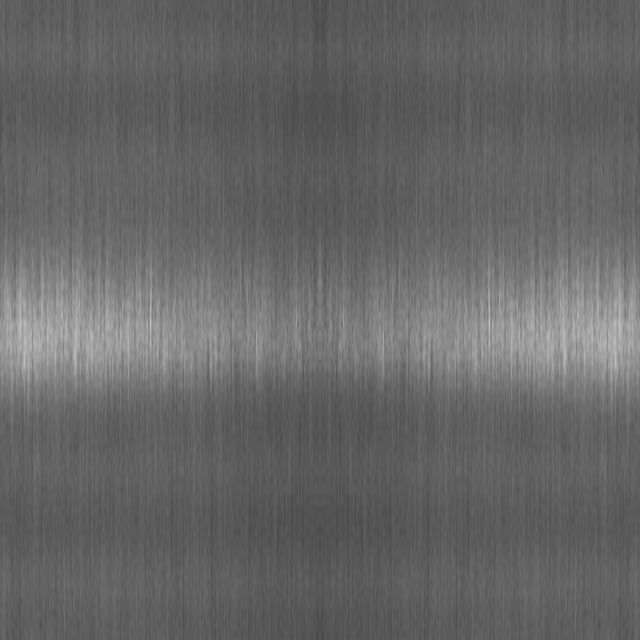
Write a Shadertoy shader that draws this texture.

```glsl
// Brushed steel sheet, mirrored about its vertical centre line.
// A horizontal sheen band, brighter at the sides, lies over a dull base;
// stretched gradient noise gives the hair-fine vertical brush strokes.

#define BASE_GREY     0.366
#define CENTRE_SHADE  0.036
#define SHEEN_HEIGHT  0.472
#define SHEEN_ABOVE   0.117
#define SHEEN_BELOW   0.081
#define SHEEN_CENTRE  0.155
#define SHEEN_SIDE    0.285
#define STROKE_GAIN   0.210
#define GRAIN_GAIN    0.130

// Pseudo-random gradient for an integer lattice point
vec2 latticeGradient(ivec2 cell) {
    uvec2 q = uvec2(cell + 4096);
    uint h = q.x * 1597u ^ q.y * 51749u;
    h = (h ^ (h >> 15)) * 73939u;
    h = (h ^ (h >> 13)) * 91193u;
    h ^= h >> 16;
    float angle = float(h & 1023u) * 6.2832 / 1024.0;
    return vec2(cos(angle), sin(angle));
}

float gradientNoise(vec2 p) {
    vec2 cell = floor(p), f = p - cell;
    ivec2 i = ivec2(cell);
    vec2 u = f * f * f * (f * (f * 6.0 - 15.0) + 10.0);
    float a = dot(latticeGradient(i), f);
    float b = dot(latticeGradient(i + ivec2(1, 0)), f - vec2(1, 0));
    float c = dot(latticeGradient(i + ivec2(0, 1)), f - vec2(0, 1));
    float d = dot(latticeGradient(i + ivec2(1, 1)), f - vec2(1, 1));
    return mix(mix(a, b, u.x), mix(c, d, u.x), u.y);
}

// Noise layer that fades out when its cells are too small for the canvas
float strokeLayer(vec2 p, vec2 cells, float seed) {
    float visible = 1.0 - smoothstep(0.7, 1.2, cells.x / iResolution.x);
    return visible * gradientNoise(p * cells + seed * vec2(17.37, 31.71));
}

// Strokes: each layer is finer and shorter than the last
float brushStrokes(vec2 p) {
    float sum = 0.0;
    vec2 cells = vec2(32.0, 1.2);
    float weight = 0.17;
    for (int i = 0; i < 4; i++) {
        sum += weight * strokeLayer(p, cells, float(i) + 1.0);
        cells *= vec2(2.15, 1.9);
        weight *= 1.5;
    }
    // Hairlines that run most of the sheet
    return sum + 0.45 * strokeLayer(p, vec2(287.0, 2.3), 6.0);
}

// Bell with a long tail above and a tighter fall below
float sheenProfile(float y, float side) {
    float d = y - SHEEN_HEIGHT;
    float below = SHEEN_BELOW * mix(0.84, 1.03, side);
    return d > 0.0 ? exp(-pow(d / SHEEN_ABOVE, 1.6))
                   : exp(-d * d / (below * below));
}

float bump(float y, float centre, float width) {
    float t = (y - centre) / width;
    return exp(-t * t);
}

void mainImage(out vec4 fragColor, in vec2 fragCoord) {
    vec2 uv = fragCoord / iResolution.xy;
    vec2 p = vec2(abs(uv.x - 0.5), uv.y);
    float side = smoothstep(0.0, 0.5, p.x);

    // Dull base, darker near the centre line
    float grey = BASE_GREY - CENTRE_SHADE * exp(-p.x * p.x / 0.022);

    // Faint secondary reflections
    grey += 0.022 * (bump(uv.y, 0.92, 0.035) + bump(uv.y, 0.09, 0.04));
    grey += 0.016 * (bump(uv.y, 0.74, 0.045) + bump(uv.y, 0.27, 0.04));
    grey -= 0.010 * (bump(uv.y, 0.83, 0.04) + bump(uv.y, 0.18, 0.04));

    // Main sheen, with strokes that lift or lower its edge a little
    float ragged = 0.022 * strokeLayer(p, vec2(150.0, 2.0), 9.0);
    float sheen = sheenProfile(uv.y + ragged, side);
    grey += sheen * mix(SHEEN_CENTRE, SHEEN_SIDE, side);

    // Brush strokes and short grain, stronger where light falls
    float strokes = brushStrokes(p);
    float grain = strokeLayer(p, vec2(331.0, 62.0), 7.0);
    float contrast = 0.75 + 0.55 * sheen;
    grey *= 1.0 + contrast * (STROKE_GAIN * strokes + GRAIN_GAIN * grain);

    // Sparse bright scratches
    float scratch = strokeLayer(p, vec2(193.0, 7.0), 12.0);
    grey += smoothstep(0.25, 0.6, scratch) * (0.025 + 0.08 * sheen);

    fragColor = vec4(vec3(clamp(grey, 0.0, 1.0)), 1.0);
}
```
